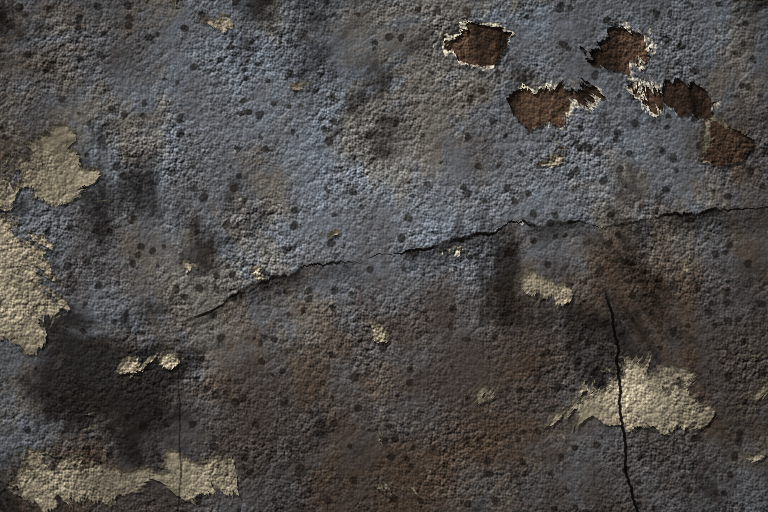
Reproduce this texture procedurally as a WebGL 2 fragment shader.

```glsl
#version 300 es
precision highp float;

#define BLUE_PLASTER vec3(0.385, 0.405, 0.43)
#define BROWN_PLASTER vec3(0.245, 0.22, 0.205)
#define BARE_RENDER vec3(0.50, 0.465, 0.395)
#define BRICK vec3(0.23, 0.18, 0.145)
#define PALE_RIM vec3(0.68, 0.65, 0.58)
#define SOOT vec3(0.07, 0.055, 0.045)
#define GRAIN_SCALE 120.0
#define GRAIN_CONTRAST 0.85
#define CRACK_WIDTH 0.0032
#define EDGE_RAGGEDNESS 1.0

uniform vec2 u_resolution;
out vec4 fragColor;

vec2 hash2(vec2 c) {
    vec3 q = fract(c.xyx * vec3(0.1031, 0.1030, 0.0973));
    q += dot(q, q.yzx + 33.33);
    return fract((q.xx + q.yz) * q.zy);
}

// x: distance to the nearest cell point, y: random value of that cell
vec2 cellular(vec2 p) {
    vec2 cell = floor(p), nearest = vec2(9.0, 0.0);
    for (int j = -1; j <= 1; j++)
        for (int i = -1; i <= 1; i++) {
            vec2 c = cell + vec2(i, j), r = hash2(c);
            float d = length(c + r - p);
            if (d < nearest.x) nearest = vec2(d, fract(r.x * 7.3 + r.y * 3.7));
        }
    return nearest;
}

// Rotated, warped sine octaves, roughly -1 to 1
float layeredSines(vec2 p) {
    float sum = 0.0, amp = 0.46;
    for (int i = 0; i < 7; i++) {
        sum += amp * sin(p.x) * sin(p.y);
        p = mat2(1.5, 1.1, -1.1, 1.5) * p + 1.3 * sin(p.yx * 0.8 + float(i)) + 2.1;
        amp *= 0.7;
    }
    return sum;
}

float blob(vec2 p, vec2 centre, vec2 radius) {
    return 1.0 - length((p - centre) / radius);
}

// Rough surface height: coarse bumps with finer grit
float relief(vec2 p) {
    return cellular(p * GRAIN_SCALE * 0.6).x + 0.7 * cellular(p * GRAIN_SCALE * 1.5 + 5.0).x;
}

// Positive where plaster has fallen; x: bare render, y: brick holes
vec2 damage(vec2 p) {
    float ragged = EDGE_RAGGEDNESS * layeredSines(p * 19.0);
    float render = blob(p, vec2(0.02, 0.46), vec2(0.08, 0.20));
    render = max(render, blob(p, vec2(0.10, 0.65), vec2(0.10, 0.07)));
    render = max(render, blob(p, vec2(0.22, 0.06), vec2(0.22, 0.05)));
    render = max(render, blob(p, vec2(1.28, 0.21), vec2(0.23, 0.065)));
    vec2 chip = cellular(p * vec2(5.0, 7.0) + 0.08 * ragged);
    render = max(render, 2.5 * (0.22 * smoothstep(0.72, 1.0, chip.y) - chip.x));
    float holes = -9.0;
    for (int i = 0; i < 5; i++) {
        vec2 r = hash2(vec2(i, 4.0));
        vec2 centre = vec2(0.95 + 0.12 * float(i), 0.68 + 0.3 * r.x);
        holes = max(holes, blob(p, centre, vec2(0.03 + 0.05 * r.y, 0.032)));
    }
    return vec2(render, holes + 0.4 * ragged) + vec2(ragged, ragged) - 0.1;
}

float crackLine(float offset, float width) {
    return 1.0 - smoothstep(0.4 * width, 1.3 * width, abs(offset));
}

void main() {
    vec2 p = gl_FragCoord.xy / u_resolution.y;
    float broad = layeredSines(p * 4.0 + 1.7);
    float mottled = layeredSines(p * 13.0 + 8.0);
    float streaks = layeredSines(p * vec2(34.0, 5.0));

    // Long rising crack divides blue plaster from the brown below
    float crackY = 0.365 + 0.25 * (1.0 - exp(-2.0 * (p.x - 0.33)));
    float above = p.y - crackY - 0.018 * layeredSines(vec2(p.x * 14.0, 1.0));
    float upper = smoothstep(-0.20, 0.08, above + 0.14 * broad);
    float blueness = 0.18 + 0.62 * upper + 0.3 * broad + 0.4 * mottled + 0.22 * streaks;
    vec3 colour = mix(BROWN_PLASTER, BLUE_PLASTER, clamp(blueness, 0.0, 1.15));

    // Earthy tint and soot stains
    float rust = smoothstep(-0.1, 0.5, layeredSines(p * 8.0 + 20.0) + 0.3 * streaks);
    colour *= mix(vec3(1.0), vec3(1.05, 0.97, 0.87), rust);
    float stain = smoothstep(0.05, 0.9, layeredSines(p * vec2(7.0, 5.0) + 31.0) + 0.5 * mottled + 0.2 * streaks);
    stain = max(stain, smoothstep(0.0, 0.7, blob(p, vec2(0.18, 0.27), vec2(0.28, 0.16)) + 0.8 * mottled));
    float belowCrack = smoothstep(-0.07, -0.005, above) * (1.0 - smoothstep(-0.005, 0.012, above));
    belowCrack *= smoothstep(0.25, 0.5, p.x);
    stain = max(stain, belowCrack * clamp(0.5 + mottled, 0.0, 0.9));
    colour = mix(colour, SOOT, 0.72 * stain);

    // Scattered dark pits
    vec2 pit = cellular(p * 42.0 + 0.4 * mottled);
    float pits = smoothstep(0.0, 0.15, 0.42 * smoothstep(0.6, 1.0, pit.y) - pit.x);
    colour = mix(colour, SOOT, 0.55 * pits);

    // Fallen plaster: shadowed edge, pale rim, bare render or brick
    vec2 lost = damage(p), lostUphill = damage(p + vec2(-0.004, 0.006));
    float shade = smoothstep(0.0, 0.25, max(lostUphill.x, lostUphill.y));
    colour *= 1.0 - 0.5 * shade;
    vec3 bare = BARE_RENDER * (1.0 + 0.4 * mottled) * mix(0.6, 1.0, shade);
    colour = mix(colour, bare, smoothstep(0.0, 0.12, lost.x));
    float rim = smoothstep(-0.28, -0.14, lost.y) * smoothstep(-0.1, 0.35, streaks + mottled);
    colour = mix(colour, PALE_RIM, rim);
    vec3 brick = BRICK * (1.0 + 0.7 * streaks) * mix(0.4, 1.0, shade);
    colour = mix(colour, brick, smoothstep(0.0, 0.12, lost.y));

    // Small pale flakes along the crack
    vec2 flake = cellular(p * 19.0 + 0.5 * mottled);
    float flakes = smoothstep(0.0, 0.08, 0.28 * smoothstep(0.6, 1.0, flake.y) + 0.15 * streaks - flake.x);
    flakes *= (1.0 - smoothstep(0.015, 0.03, abs(above))) * step(0.4, p.x);
    colour = mix(colour, PALE_RIM, flakes);

    // Uneven grain lit from the upper left
    float slope = relief(p + vec2(-0.002, 0.003)) - relief(p);
    float speck = cellular(p * GRAIN_SCALE * 1.3 + 40.0).y - 0.5;
    float roughness = clamp(0.9 + 0.8 * layeredSines(p * 16.0 + 50.0), 0.35, 1.6);
    colour *= max(0.15, 1.0 + roughness * (GRAIN_CONTRAST * slope + 0.24 * speck));

    // Crack lines
    float mainWidth = CRACK_WIDTH * clamp(0.8 + 1.2 * mottled, 0.3, 1.6);
    float mainCrack = crackLine(above, mainWidth) * smoothstep(0.3, 0.42, p.x);
    mainCrack *= clamp(0.8 + streaks, 0.3, 1.0);
    float wander = 0.012 * layeredSines(vec2(p.y * 14.0, 2.0));
    float rightCrack = crackLine(p.x - 1.24 + 0.13 * p.y + wander, CRACK_WIDTH) * (1.0 - smoothstep(0.40, 0.44, p.y));
    float leftCrack = 0.5 * crackLine(p.x - 0.35 - 0.5 * wander, 0.6 * CRACK_WIDTH) * (1.0 - smoothstep(0.25, 0.36, p.y));
    colour = mix(colour, SOOT * 0.5, 0.9 * max(mainCrack, max(rightCrack, leftCrack)));

    // Darker borders
    vec2 fromCentre = gl_FragCoord.xy / u_resolution - 0.5;
    colour *= 1.10 - 0.55 * dot(fromCentre, fromCentre);
    fragColor = vec4(clamp(colour, 0.0, 1.0), 1.0);
}
```
